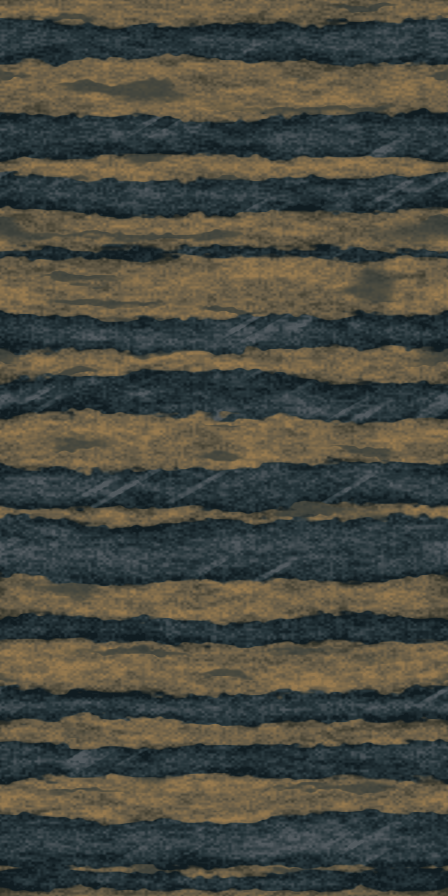
This texture is drawn by a Shadertoy shader. Its source:

```glsl
const float BAND_COUNT = 13.0;
const vec3 DEEP_BLUE = vec3(0.09, 0.14, 0.16);
const vec3 SLATE = vec3(0.16, 0.22, 0.24);
const vec3 PALE_SLATE = vec3(0.27, 0.31, 0.33);
const vec3 UMBER = vec3(0.26, 0.25, 0.20);
const vec3 OAK = vec3(0.40, 0.36, 0.28);
const vec3 GOLD = vec3(0.53, 0.44, 0.30);

float hash(vec2 p) {
    return fract(sin(dot(p, vec2(127.1, 311.7))) * 43758.55);
}

// Value noise that wraps after a whole number of cells
float noise(vec2 p, vec2 period) {
    vec2 cell = floor(p);
    vec2 f = fract(p);
    f = f * f * (3.0 - 2.0 * f);
    vec2 a = mod(cell, period);
    vec2 b = mod(cell + 1.0, period);
    return mix(mix(hash(a), hash(vec2(b.x, a.y)), f.x),
               mix(hash(vec2(a.x, b.y)), hash(b), f.x), f.y);
}

// Noise centred on zero with the given cells across the canvas
float grain(vec2 uv, vec2 cells) {
    return noise(uv * cells, cells) - 0.5;
}

// Signed distance to the tan bands, negative inside
float bandDistance(vec2 uv) {
    float nearest = 1.0;
    for (float i = 0.0; i < BAND_COUNT; i++) {
        float jitter = 0.7 * (hash(vec2(i, 7.0)) - 0.5);
        float center = (i + 0.5 + jitter) / BAND_COUNT;
        float swell = noise(vec2(uv.x * 4.0, i * 3.0), vec2(4.0, 64.0)) - 0.5;
        float width = mix(0.06, 0.45, fract(i * 0.618)) + 0.14 * swell;
        float offset = abs(fract(uv.y - center + 0.5) - 0.5);
        nearest = min(nearest, offset - width / BAND_COUNT);
    }
    return nearest;
}

// Three-colour ramp, free to run a little past both ends
vec3 ramp(vec3 low, vec3 middle, vec3 high, float t) {
    t = clamp(t, -0.2, 1.25);
    return t < 0.5 ? mix(low, middle, 2.0 * t) : mix(middle, high, 2.0 * t - 1.0);
}

// Short pale scratches rising to the right, gathered in patches
float scratches(vec2 uv) {
    vec2 slanted = vec2(6.0 * (uv.x + uv.y), 112.0 * uv.y - 32.0 * uv.x);
    float lines = noise(slanted, vec2(6.0, 16.0));
    float patches = grain(uv, vec2(5.0, 22.0));
    return smoothstep(0.62, 0.92, lines) * smoothstep(0.02, 0.25, patches);
}

void mainImage(out vec4 fragColor, in vec2 fragCoord) {
    vec2 uv = fragCoord / iResolution.xy;

    // Gentle waves and ragged fibre ends bend the bands
    float wave = 0.010 * grain(uv, vec2(4.0, 9.0));
    float ragged = 0.009 * grain(uv, vec2(16.0, 96.0))
                 + 0.006 * grain(uv, vec2(56.0, 230.0));
    vec2 bent = uv + vec2(0.0, wave);
    float d = bandDistance(bent) + ragged;

    // Fibres shared by both woods
    float broad = grain(bent, vec2(3.0, 48.0));
    float fibre = grain(bent + vec2(0.0, ragged), vec2(9.0, 120.0));
    float thread = grain(bent, vec2(34.0, 210.0));
    float speckle = grain(uv, vec2(150.0, 380.0));

    // Blue-black wood, deepest beside the tan bands
    float darkTone = 0.42 + 0.45 * broad + 0.55 * fibre + 0.55 * thread + 0.75 * speckle;
    darkTone += 0.30 * smoothstep(0.006, 0.032, d);
    darkTone -= 0.35 * (1.0 - smoothstep(0.0, 0.014, d));
    darkTone += 0.75 * scratches(uv);
    vec3 darkWood = ramp(DEEP_BLUE, SLATE, PALE_SLATE, darkTone);

    // Tan wood with thin dark veins
    float tanTone = 0.66 + 0.40 * broad + 0.55 * fibre + 0.60 * thread + 0.60 * speckle;
    tanTone -= 0.30 * smoothstep(-0.007, 0.0, d);
    vec3 tanWood = ramp(UMBER, OAK, GOLD, tanTone);
    float vein = smoothstep(0.24, 0.42, grain(bent + vec2(0.0, ragged), vec2(6.0, 84.0)));
    tanWood = mix(tanWood, mix(SLATE, UMBER, 0.4), 0.7 * vein);

    float darkShare = smoothstep(-0.0018, 0.0018, d);
    fragColor = vec4(mix(tanWood, darkWood, darkShare), 1.0);
}
```
